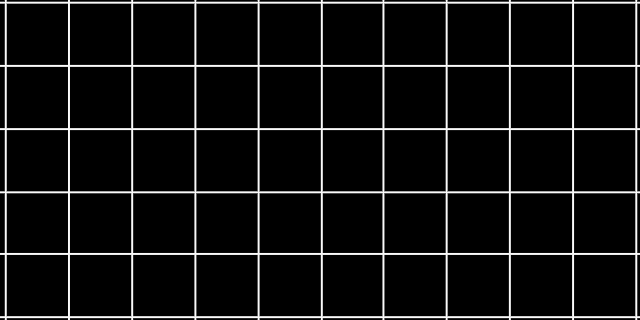
Give the GLSL for this pattern, as a Shadertoy shader.

```glsl
// Thin white square grid on black, ten cells across and five down.
// Lines sit on a coarse lattice 202.5 units high, so rounding their even
// spacing to whole units makes an occasional cell slightly narrower.

// Distance along each axis to the nearest snapped line.
vec2 gridDistance(vec2 p) {
    vec2 firstLine = vec2(3.65, 1.7);
    vec2 index = round((p - firstLine) / 39.86);
    vec2 snapped = floor(index * 39.86 + vec2(0.77, 0.49));
    return abs(p - firstLine - snapped);
}

void mainImage(out vec4 fragColor, in vec2 fragCoord) {
    // Lattice units, measured from the upper left
    float pixel = 202.5 / iResolution.y;
    vec2 p = vec2(fragCoord.x, iResolution.y - fragCoord.y) * pixel;

    // Antialiased line coverage, 1.25 units wide
    vec2 lines = clamp(0.5 + (0.625 - gridDistance(p)) / pixel, 0.0, 1.0);
    float coverage = max(lines.x, lines.y);

    fragColor = vec4(vec3(0.98 * coverage), 1.0);
}
```
